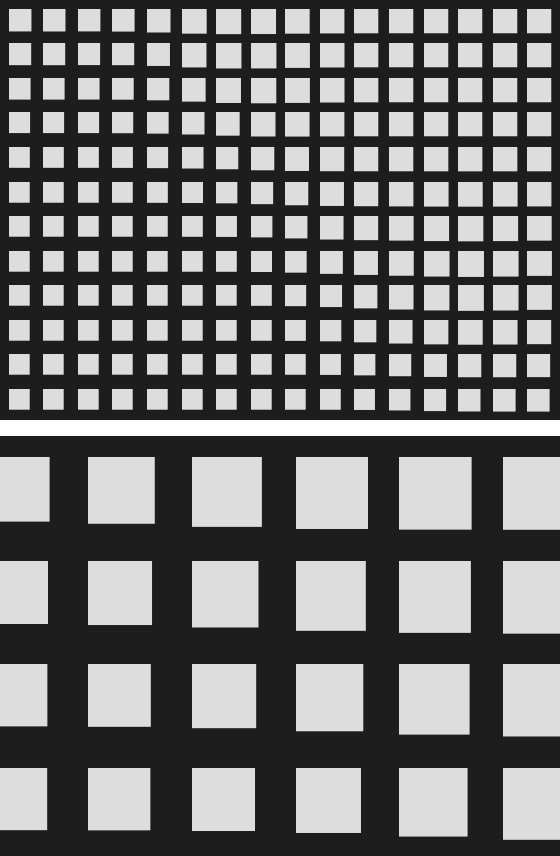
Top: the whole. Bottom: its middle third, enlarged.
Write a WebGL 2 fragment shader that draws this pattern.

```glsl
#version 300 es
precision highp float;
// A 16 by 12 grid of pale squares on near-black, each hung from its upper left corner.
// A smooth size field (diagonal step plus soft bumps) grows them towards the upper right,
// so that the right and lower gaps vary from cell to cell.
uniform vec2 u_resolution;
out vec4 fragColor;

const vec3 GROUND = vec3(0.115);
const vec3 PALE = vec3(0.865);
const float PITCH = 0.0823;    // cell spacing, in canvas heights
const float MARGIN = 0.0208;   // first corner offset, in canvas heights
const float SMALLEST = 0.599;  // square side, in cells
const float STEP_RISE = 0.103; // growth across the diagonal step
const float BUMP = 0.051;      // extra growth at a bump

// Soft elliptical hill of height 1; spread is the squared falloff per axis.
float hill(vec2 cell, vec2 center, vec2 spread) {
    vec2 d = cell - center;
    return exp(-dot(d * d, 1.0 / spread));
}

// Side of the square in a cell, counted from the upper left.
float squareSide(vec2 cell) {
    float pastDiagonal = cell.x - (4.1 + 0.66 * cell.y);
    float rise = 1.0 / (1.0 + exp(-1.4 * pastDiagonal));
    float lowerFade = 0.0485 * smoothstep(8.0, 11.0, cell.y);
    float bumps = hill(cell, vec2(0.5, 0.0), vec2(12.5, 6.0))
                + hill(cell, vec2(5.9, 1.7), vec2(5.0))
                + hill(cell, vec2(13.0, 7.4), vec2(4.0));
    return SMALLEST + (STEP_RISE - lowerFade) * rise + BUMP * bumps;
}

// Antialiased coverage of a square spanning 0 to side on both axes.
float squareCoverage(vec2 p, float side, float pixel) {
    vec2 nearEdge = clamp(p / pixel + 0.5, 0.0, 1.0);
    vec2 farEdge = clamp((side - p) / pixel + 0.5, 0.0, 1.0);
    vec2 inside = nearEdge * farEdge;
    return inside.x * inside.y;
}

void main() {
    // Canvas heights, measured from the upper left.
    float pixel = 1.0 / u_resolution.y;
    vec2 p = vec2(gl_FragCoord.x, u_resolution.y - gl_FragCoord.y) * pixel;

    // Corners settle on whole pixels to keep the left and top edges crisp.
    vec2 cell = floor((p - MARGIN) / PITCH + 0.1);
    vec2 corner = floor((MARGIN + cell * PITCH) / pixel + 0.5) * pixel;

    float side = squareSide(cell) * PITCH;
    float coverage = squareCoverage(p - corner, side, pixel);
    fragColor = vec4(mix(GROUND, PALE, coverage), 1.0);
}
```
